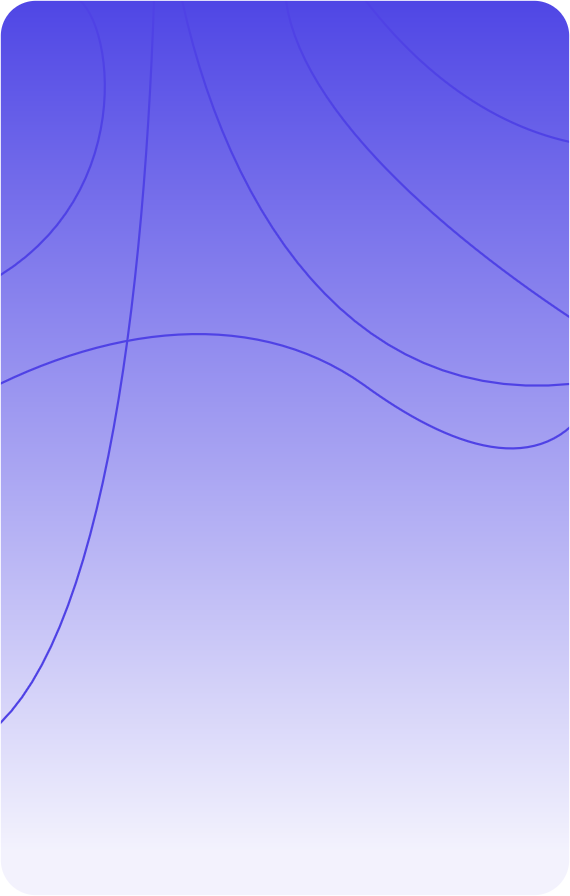
A WebGL 2 fragment shader for this background:

```glsl
#version 300 es
precision highp float;

uniform vec2 u_resolution;
out vec4 outColor;

// Layout units: the canvas is 768 units tall, y runs downwards
const float HEIGHT = 768.0;
const float CORNER_RADIUS = 30.0;
const float LINE_HALF_WIDTH = 0.95;
const int SEGMENTS = 28;

const vec3 INDIGO = vec3(0.31, 0.275, 0.898);
const vec3 MIST = vec3(0.953, 0.95, 0.992);
const vec3 LINE = vec3(0.31, 0.26, 0.898);
const vec3 PAPER = vec3(1.0);

float segmentDistance(vec2 p, vec2 a, vec2 b) {
    vec2 ab = b - a;
    float t = clamp(dot(p - a, ab) / dot(ab, ab), 0.0, 1.0);
    return length(p - a - ab * t);
}

vec2 cubicPoint(vec2 a, vec2 b, vec2 c, vec2 d, float t) {
    float s = 1.0 - t;
    return s * s * s * a + 3.0 * s * s * t * b + 3.0 * s * t * t * c + t * t * t * d;
}

// Distance to a cubic curve, walked as short segments
float curveDistance(vec2 p, vec2 a, vec2 b, vec2 c, vec2 d) {
    float nearest = HEIGHT;
    vec2 previous = a;
    for (int i = 1; i <= SEGMENTS; i++) {
        vec2 next = cubicPoint(a, b, c, d, float(i) / float(SEGMENTS));
        nearest = min(nearest, segmentDistance(p, previous, next));
        previous = next;
    }
    return nearest;
}

float roundedBoxDistance(vec2 p, vec2 halfSize, float radius) {
    vec2 q = abs(p) - halfSize + radius;
    return length(max(q, 0.0)) + min(max(q.x, q.y), 0.0) - radius;
}

// Antialiased fill of a signed distance
float coverage(float distanceToEdge, float pixel) {
    return clamp(0.5 - distanceToEdge / pixel, 0.0, 1.0);
}

float linesDistance(vec2 p) {
    // Sweeps falling to the left edge
    float d = curveDistance(p, vec2(68, 0), vec2(98, 25), vec2(114, 165), vec2(0, 236));
    d = min(d, curveDistance(p, vec2(132, 0), vec2(124, 240), vec2(92, 530), vec2(0, 620)));
    // Sweeps falling to the right edge
    d = min(d, curveDistance(p, vec2(156, 0), vec2(195, 178), vec2(300, 349), vec2(490, 329)));
    d = min(d, curveDistance(p, vec2(245, 0), vec2(258, 95), vec2(380, 200), vec2(490, 273)));
    d = min(d, curveDistance(p, vec2(313, 0), vec2(360, 61), vec2(420, 107), vec2(490, 122)));
    // Wave crossing the full width
    d = min(d, curveDistance(p, vec2(0, 329), vec2(110, 276), vec2(225, 268), vec2(312, 330)));
    d = min(d, curveDistance(p, vec2(312, 330), vec2(375, 376), vec2(445, 406), vec2(490, 365)));
    return d;
}

void main() {
    float pixel = HEIGHT / u_resolution.y;
    vec2 size = u_resolution * pixel;
    vec2 p = vec2(gl_FragCoord.x, u_resolution.y - gl_FragCoord.y) * pixel;

    // Vertical fade, level near the bottom
    vec3 color = mix(INDIGO, MIST, clamp(p.y / (0.95 * HEIGHT), 0.0, 1.0));

    color = mix(color, LINE, coverage(linesDistance(p) - LINE_HALF_WIDTH, pixel));

    // Rounded card on white
    float card = roundedBoxDistance(p - 0.5 * size, 0.5 * size - 0.7, CORNER_RADIUS);
    color = mix(PAPER, color, coverage(card, pixel));

    outColor = vec4(color, 1.0);
}
```
